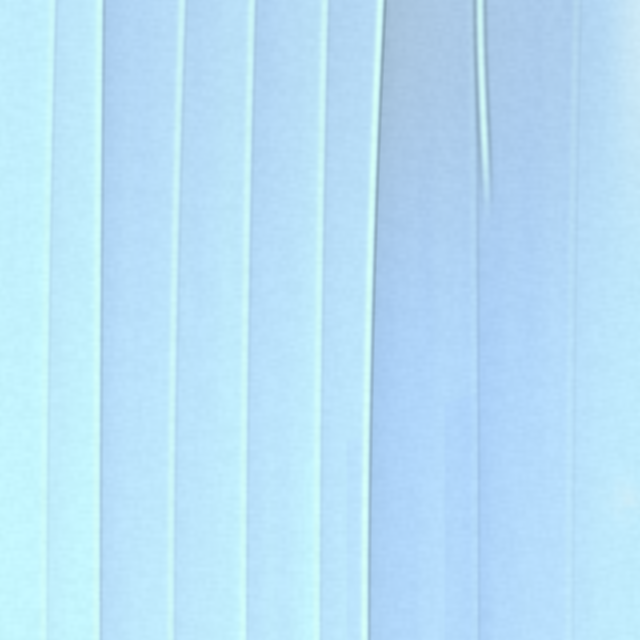
Write a Shadertoy shader that draws this texture.

```glsl
// Pale blue hanging fabric: nine vertical pleats with lit folds and soft shadows.

const int FOLD_COUNT = 8;
const float EDGE_SOFTNESS = 0.0025;
const float LIGHT_WIDTH = 0.0055;
const float SHADOW_WIDTH = 0.0035;
const float SHADOW_SPREAD = 0.022;
const float HEIGHT_SHADE = 0.9;
const float STREAK_SHADE = 0.45;
const float GRAIN = 0.016;

const vec3 CYAN = vec3(0.77, 0.965, 0.995);
const vec3 SKY = vec3(0.75, 0.92, 0.99);
const vec3 BLUE = vec3(0.725, 0.88, 0.99);
const vec3 DEEP = vec3(0.67, 0.82, 0.98);
const vec3 GREY = vec3(0.67, 0.78, 0.88);
const vec3 SHADOW = vec3(0.47, 0.58, 0.65);
const vec3 LIGHT = vec3(0.83, 0.99, 0.97);
const vec3 WHITE = vec3(0.85, 0.94, 0.97);

// Each fold: x at the top, x at the bottom, light strength, shadow strength.
const vec4 FOLDS[FOLD_COUNT] = vec4[FOLD_COUNT](
    vec4(0.086, 0.072, 0.55, 0.14), vec4(0.160, 0.155, 0.75, 0.38),
    vec4(0.289, 0.271, 0.65, 0.16), vec4(0.398, 0.384, 0.70, 0.18),
    vec4(0.512, 0.499, 0.70, 0.16), vec4(0.599, 0.574, 1.00, 0.80),
    vec4(0.741, 0.746, 0.12, 0.22), vec4(0.905, 0.893, 0.20, 0.12));

// Each pleat: shade at its left, shade at its right, grey veil near the top.
const vec3 PLEATS[FOLD_COUNT + 1] = vec3[FOLD_COUNT + 1](
    vec3(0.5, 0.1, 0.0), vec3(1.0, 0.1, 0.05), vec3(2.4, 1.2, 0.25),
    vec3(2.0, 0.7, 0.25), vec3(2.1, 0.8, 0.30), vec3(2.0, 1.3, 0.35),
    vec3(3.0, 2.5, 1.0), vec3(3.1, 2.2, 0.70), vec3(2.0, 1.1, 0.35));

// Overlapping layers: left, right, top height, shade change.
const vec4 LAYERS[3] = vec4[3](
    vec4(0.475, 0.499, 0.28, -0.35), vec4(0.542, 0.570, 0.31, 0.55),
    vec4(0.695, 0.744, 0.37, 0.35));

float hash(vec2 p) {
    return fract(sin(dot(p, vec2(127.1, 311.7))) * 43758.5453);
}

float noise(vec2 p) {
    vec2 cell = floor(p), f = fract(p);
    f = f * f * (3.0 - 2.0 * f);
    return mix(mix(hash(cell), hash(cell + vec2(1, 0)), f.x),
               mix(hash(cell + vec2(0, 1)), hash(cell + vec2(1, 1)), f.x), f.y);
}

float bell(float d, float width) {
    return exp(-d * d / (width * width));
}

vec3 clothColor(float shade) {
    vec3 color = mix(CYAN, SKY, clamp(shade, 0.0, 1.0));
    color = mix(color, BLUE, clamp(shade - 1.0, 0.0, 1.0));
    return mix(color, DEEP, clamp(shade - 2.0, 0.0, 1.0));
}

float foldX(int i, float y) {
    return mix(FOLDS[i].y, FOLDS[i].x, y * y);
}

vec3 pleatColor(int i, vec2 uv, float shadeOffset) {
    float left = i > 0 ? foldX(i - 1, uv.y) : 0.0;
    float right = i < FOLD_COUNT ? foldX(i, uv.y) : 1.0;
    float across = clamp((uv.x - left) / (right - left), 0.0, 1.0);
    vec3 pleat = PLEATS[i];
    vec3 color = clothColor(mix(pleat.x, pleat.y, across) + shadeOffset);
    float veil = pleat.z * smoothstep(0.35, 1.0, uv.y) * mix(1.0, 0.7, across);
    return mix(color, GREY, veil);
}

void mainImage(out vec4 fragColor, in vec2 fragCoord) {
    vec2 uv = fragCoord / iResolution.xy;

    // Shade variation: height, long streaks and overlapping layers
    float shade = HEIGHT_SHADE * (uv.y - 0.5);
    shade += STREAK_SHADE * (noise(uv * vec2(45.0, 1.5)) - 0.5);
    for (int i = 0; i < 3; i++) {
        vec4 layer = LAYERS[i];
        float inside = smoothstep(-0.003, 0.003, uv.x - layer.x)
                     * smoothstep(-0.003, 0.003, layer.y - uv.x)
                     * smoothstep(-0.006, 0.006, layer.z + 0.3 * (uv.x - layer.x) - uv.y);
        shade += layer.w * inside;
    }

    // Pleats, each laid over the one to its left
    vec3 color = pleatColor(0, uv, shade);
    for (int i = 0; i < FOLD_COUNT; i++) {
        float d = uv.x - foldX(i, uv.y);
        float side = smoothstep(-EDGE_SOFTNESS, EDGE_SOFTNESS, d);
        color = mix(color, pleatColor(i + 1, uv, shade), side);
        float soft = 0.3 * side * exp(-max(d, 0.0) / SHADOW_SPREAD);
        float line = bell(d - 0.003, SHADOW_WIDTH);
        color = mix(color, SHADOW, FOLDS[i].w * mix(0.6, 1.0, uv.y) * max(soft, line));
        color = mix(color, LIGHT, FOLDS[i].z * bell(d + 0.005, LIGHT_WIDTH));
    }

    // Short raised seam tapering down from the top
    float seam = uv.x - mix(0.762, 0.750, smoothstep(0.6, 1.0, uv.y));
    float taper = smoothstep(0.64, 0.8, uv.y);
    color = mix(color, SHADOW, 0.5 * taper * bell(abs(seam) - 0.008, 0.004));
    color = mix(color, LIGHT, 0.9 * taper * bell(seam, 0.005));

    // Washed-out right margin and a pale smudge
    float wash = smoothstep(0.94, 1.0, uv.x) * smoothstep(0.5, 1.0, uv.y);
    vec2 smudge = (uv - vec2(0.975, 0.22)) / vec2(0.03, 0.035);
    wash += exp(-dot(smudge, smudge)) * noise(uv * 60.0);
    color = mix(color, WHITE, 0.6 * clamp(wash, 0.0, 1.0));

    // Woven grain
    float weave = noise(uv * vec2(70.0, 190.0)) + noise(uv * vec2(160.0, 90.0)) - 1.0;
    color += GRAIN * weave;

    fragColor = vec4(clamp(color, 0.0, 1.0), 1.0);
}
```
